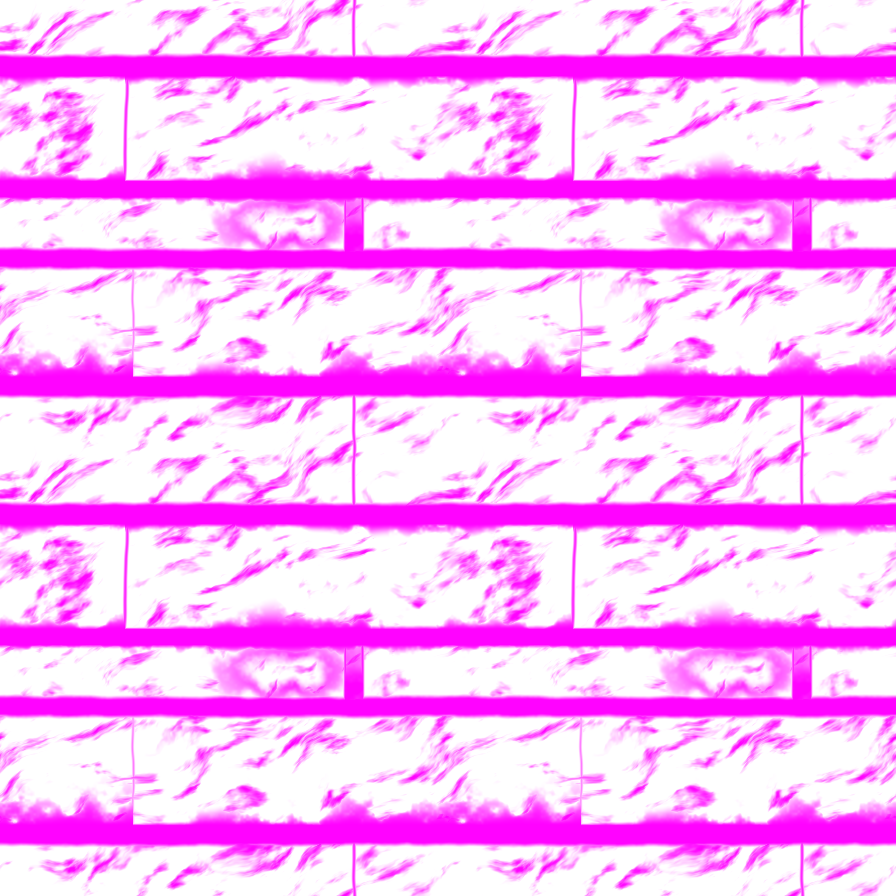
This texture is drawn by a WebGL 1 fragment shader. Its source:

```glsl
precision highp float;
// Weathered white brick courses of uneven height with flat magenta mortar and flecks.

uniform vec2 u_resolution;

#define REPEATS 2.0
#define PAPER vec3(1.0, 1.0, 1.0)
#define INK vec3(1.0, 0.01, 1.0)
#define BEDS vec4(0.148, 0.422, 0.578, 0.863)
#define BED_HALF vec4(0.0225, 0.0185, 0.0205, 0.0220)
#define FLECK_CELLS 25.0
#define FLECK_LOW 0.525
#define FLECK_HIGH 0.86
#define JOINT_HALF 0.0022

float hash(vec2 c) {
  return fract(sin(dot(c, vec2(127.1, 311.7))) * 43758.55);
}

// Value noise that wraps once per tile; cells must be whole.
float noise(vec2 p, float cells) {
  vec2 q = p * cells;
  vec2 i = floor(q);
  vec2 f = q - i;
  f = f * f * (3.0 - 2.0 * f);
  vec2 a = mod(i, cells);
  vec2 b = mod(i + 1.0, cells);
  return mix(mix(hash(a), hash(vec2(b.x, a.y)), f.x),
             mix(hash(vec2(a.x, b.y)), hash(b), f.x), f.y);
}

float fbm(vec2 p, float cells) {
  float sum = 0.0;
  float weight = 0.5;
  for (int k = 0; k < 4; k++) {
    sum += weight * noise(p, cells);
    p += vec2(0.37, 0.19);
    cells *= 2.0;
    weight *= 0.5;
  }
  return sum / 0.9375;
}

// One inside a course that starts at bed "top" and may wrap round the tile.
float course(float y, float top, float bottom) {
  return step(fract(y - top), fract(bottom - top));
}

float joint(float x, float centre, float halfWidth) {
  float d = abs(fract(x - centre + 0.5) - 0.5);
  return 1.0 - smoothstep(halfWidth - 0.002, halfWidth + 0.004, d);
}

// Stain that fades with distance d from the middle of a bed.
float stain(float d, float bedHalf, float reach) {
  return 1.0 - smoothstep(bedHalf * 0.9, bedHalf + 0.004 + reach, d);
}

void main() {
  // Tile coordinates, y pointing down.
  vec2 uv = gl_FragCoord.xy / u_resolution;
  vec2 p = fract(vec2(uv.x, 1.0 - uv.y) * REPEATS);
  float grain = fbm(p, 20.0);
  float lumps = noise(p + 0.13, 13.0);

  float tallPlain = course(p.y, BEDS.w, BEDS.x);
  float tallWorn = course(p.y, BEDS.x, BEDS.y);
  float thin = course(p.y, BEDS.y, BEDS.z);
  float tallStained = course(p.y, BEDS.z, BEDS.w);

  // Mortar beds with soft, slightly uneven edges.
  vec4 bedDist = abs(fract(p.y - BEDS + 0.5) - 0.5) - BED_HALF;
  float bed = min(min(bedDist.x, bedDist.y), min(bedDist.z, bedDist.w));
  float ink = 1.0 - smoothstep(-0.005, 0.008, bed + (grain - 0.5) * 0.008);

  // Flecks: skewed, bent noise gives short streaks that mostly climb to the right.
  vec2 bend = vec2(noise(p + 0.41, 9.0), noise(p + 0.83, 9.0)) - 0.5;
  vec2 q = p + bend * 0.06 + (grain - 0.5) * vec2(0.02, 0.01);
  float fleck = fbm(vec2(q.x + q.y, q.y), FLECK_CELLS);
  fleck += (noise(p + 0.71, 8.0) - 0.5) * 0.05 - 0.06 * thin + 0.015 * tallPlain;
  ink = max(ink, smoothstep(FLECK_LOW, FLECK_HIGH, fleck));

  // Upright joints, one per course.
  float wobble = (noise(p, 24.0) - 0.5) * 0.003;
  float lean = 0.008 * (p.y - BEDS.x) / (BEDS.y - BEDS.x);
  float plainLean = 0.005 * fract(p.y - BEDS.w);
  ink = max(ink, 0.85 * tallPlain * joint(p.x + wobble + plainLean, 0.791, JOINT_HALF));
  ink = max(ink, 0.85 * tallWorn * joint(p.x + wobble + lean, 0.285, JOINT_HALF));
  ink = max(ink, (0.15 + 0.6 * lumps) * tallStained * joint(p.x + wobble, 0.297, 0.0012));
  float lower = smoothstep(0.48, 0.54, p.y);
  float wide = joint(p.x, 0.790, 0.021) * mix(0.2 + 0.7 * grain, 0.65 + 0.5 * grain, lower);
  wide = max(wide, 0.85 * joint(p.x, 0.771, JOINT_HALF));
  wide = max(wide, 0.9 * joint(p.x, 0.809, JOINT_HALF));
  ink = max(ink, thin * wide);

  // Ragged stains along the beds, growing away from each joint.
  float alongWorn = fract(p.x - 0.280);
  float alongStained = fract(p.x - 0.297);
  float ragged = smoothstep(0.25, 0.75, grain) * (0.25 + 1.4 * lumps);
  float foot = 0.085 * ragged * smoothstep(0.05, 0.30, alongStained)
             + 0.022 * smoothstep(0.70, 1.0, alongStained);
  ink = max(ink, tallStained * stain(fract(BEDS.w - p.y), BED_HALF.w, foot));
  foot = 0.045 * ragged * smoothstep(0.10, 0.35, alongWorn);
  ink = max(ink, tallWorn * stain(fract(BEDS.y - p.y), BED_HALF.y, foot));
  float head = 0.030 * ragged + 0.045 * grain * (1.0 - smoothstep(0.0, 0.07, alongWorn));
  ink = max(ink, tallWorn * stain(fract(p.y - BEDS.x), BED_HALF.x, head));
  ink = max(ink, thin * stain(fract(p.y - BEDS.y), BED_HALF.y, 0.025 * ragged));

  // Hollow blotch beside the wide joint of the thin course.
  float r = length((p - vec2(0.640, 0.500)) / vec2(0.150, 0.070)) + (grain - 0.5) * 0.9;
  float ring = smoothstep(0.25, 0.75, r) * (1.0 - smoothstep(0.75, 1.20, r));
  ink = max(ink, thin * ring * (0.2 + 0.75 * grain));

  gl_FragColor = vec4(mix(PAPER, INK, clamp(ink, 0.0, 1.0)), 1.0);
}
```
